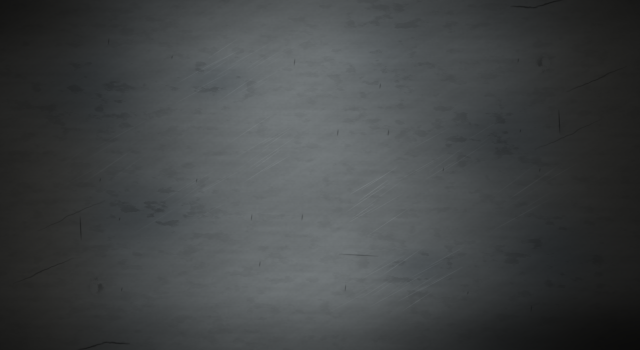
Write a Shadertoy shader that draws this texture.

```glsl
// Worn slate-grey metal plate with a soft central glow, dark edges, stains and scratches.

const float ASPECT = 1.829;

float hash(vec2 p) {
    return fract(sin(dot(p, vec2(127.1, 311.7))) * 43758.5453);
}

float valueNoise(vec2 p) {
    vec2 cell = floor(p), f = fract(p);
    f = f * f * (3.0 - 2.0 * f);
    float low = mix(hash(cell), hash(cell + vec2(1, 0)), f.x);
    float high = mix(hash(cell + vec2(0, 1)), hash(cell + vec2(1, 1)), f.x);
    return mix(low, high, f.y);
}

float fbm(vec2 p) {
    float sum = 0.0, gain = 0.5;
    for (int i = 0; i < 5; i++) {
        sum += gain * valueNoise(p);
        p = mat2(0.8, 0.6, -0.6, 0.8) * p * 2.03 + 7.1;
        gain *= 0.5;
    }
    return sum;
}

float blob(vec2 uv, vec2 center, vec2 radius) {
    vec2 d = (uv - center) / radius;
    return exp(-dot(d, d));
}

// Soft line from a to b that fades toward both ends
float stroke(vec2 p, vec2 a, vec2 b, float width, float pixel) {
    vec2 ab = b - a;
    float t = clamp(dot(p - a, ab) / dot(ab, ab), 0.0, 1.0);
    float d = length(p - a - ab * t);
    float w = max(width, 0.6 * pixel);
    return (width / w) * exp(-d * d / (w * w)) * (0.3 + 2.8 * t * (1.0 - t));
}

// Half-turn symmetry: the left half reuses the right half, rotated
vec2 foldHalfTurn(vec2 uv) {
    return uv.x < 0.5 ? 1.0 - uv : uv;
}

float glow(vec2 uv) {
    float across = (uv.x - 0.475) / 0.36;
    float tone = 0.075 + 0.355 * exp(-across * across);
    tone += 0.025 * blob(uv, vec2(0.47, 0.73), vec2(0.13, 0.2));
    tone += 0.02 * blob(uv, vec2(0.51, 0.2), vec2(0.12, 0.14));
    tone *= mix(0.68, 1.0, smoothstep(-0.03, 0.2, uv.y));
    tone *= mix(0.76, 1.0, smoothstep(1.03, 0.82, uv.y));
    tone *= 1.0 - 0.5 * blob(uv, vec2(0.96, 0.0), vec2(0.3, 0.16));
    return tone * (1.0 - 0.3 * blob(uv, vec2(0.0, 1.0), vec2(0.2, 0.2)));
}

float stains(vec2 uv) {
    vec2 q = foldHalfTurn(uv);
    float s = 0.8 * blob(q, vec2(0.87, 0.26), vec2(0.09, 0.12));
    s += 0.75 * blob(q, vec2(0.77, 0.61), vec2(0.08, 0.09));
    s += 0.6 * blob(q, vec2(0.665, 0.23), vec2(0.06, 0.06));
    s += 0.5 * blob(uv, vec2(0.62, 0.84), vec2(0.08, 0.16));
    return s;
}

// Clusters of pale diagonal scratches
float scratches(vec2 uv, float pixel) {
    vec3 clusters[5] = vec3[5](vec3(0.68, 0.2, 1.0), vec3(0.60, 0.43, 0.8),
        vec3(0.71, 0.58, 0.6), vec3(0.84, 0.44, 0.65), vec3(0.585, 0.19, 0.5));
    vec2 q = foldHalfTurn(uv), p = q * vec2(ASPECT, 1.0);
    float side = uv.x < 0.5 ? 0.65 : 1.0, sum = 0.0;
    for (int c = 0; c < 5; c++) {
        for (int i = 0; i < 9; i++) {
            vec2 seed = vec2(float(c) + 1.3, float(i) + 2.7);
            vec2 spread = vec2(hash(seed), hash(seed + 19.0)) - 0.5;
            vec2 mid = clusters[c].xy * vec2(ASPECT, 1.0) + spread * vec2(0.18, 0.13);
            float angle = 0.56 + 0.16 * (hash(seed + 5.0) - 0.5);
            vec2 reach = vec2(cos(angle), sin(angle)) * (0.025 + 0.065 * hash(seed + 31.0));
            float strength = clusters[c].z * (0.3 + 0.7 * hash(seed + 47.0));
            sum += strength * stroke(p, mid - reach, mid + reach, 0.0017, pixel);
        }
    }
    return sum * side;
}

// Dark cracks, pits and short upright nicks
float cracks(vec2 uv, float pixel) {
    vec2 q = foldHalfTurn(uv), p = q * vec2(ASPECT, 1.0);
    vec2 bent = p + 0.012 * vec2(0.0, fbm(p * 22.0) - 0.5);
    float sum = stroke(bent, vec2(1.46, 0.985), vec2(1.535, 0.978), 0.0025, pixel);
    sum += stroke(bent, vec2(1.525, 0.978), vec2(1.61, 1.005), 0.0025, pixel);
    sum += 0.8 * stroke(p, vec2(1.6, 0.62), vec2(1.597, 0.685), 0.002, pixel);
    sum += 0.6 * stroke(bent, vec2(1.62, 0.74), vec2(1.79, 0.81), 0.002, pixel);
    sum += 0.4 * stroke(bent, vec2(1.53, 0.57), vec2(1.72, 0.66), 0.002, pixel);
    sum += 0.6 * blob(p, vec2(1.55, 0.815), vec2(0.022, 0.025)) * smoothstep(0.4, 0.65, fbm(p * 50.0));
    for (int i = 0; i < 10; i++) {
        float k = float(i);
        vec2 at = vec2(0.93 + 0.8 * hash(vec2(k, 3.0)), 0.1 + 0.8 * hash(vec2(k, 8.0)));
        vec2 tip = at + vec2(0.002, 0.008 + 0.01 * hash(vec2(k, 5.0)));
        sum += 0.55 * stroke(p, at, tip, 0.002, pixel);
    }
    vec2 whole = uv * vec2(ASPECT, 1.0);
    return sum + 0.5 * stroke(whole, vec2(0.97, 0.274), vec2(1.08, 0.268), 0.002, pixel);
}

void mainImage(out vec4 fragColor, in vec2 fragCoord) {
    vec2 uv = fragCoord / iResolution.xy;
    vec2 p = uv * vec2(ASPECT, 1.0);
    float pixel = 1.0 / iResolution.y;

    // Broad light and cloudy stains
    float cloud = fbm(p * vec2(5.0, 7.0) + 3.0);
    float stain = stains(uv) * (0.5 + cloud);
    float tone = glow(uv) * (1.0 - 0.15 * stain + 0.12 * (cloud - 0.48));

    // Brushed horizontal fibres, diagonal wear and fine grain
    vec2 slanted = mat2(0.86, -0.5, 0.5, 0.86) * p;
    float fibre = fbm(p * vec2(9.0, 75.0)) - 0.48;
    float wear = fbm(slanted * vec2(8.0, 70.0) + 11.0) - 0.48;
    float grain = valueNoise(p * 170.0) - 0.5;
    tone *= 1.0 + 0.085 * fibre + 0.06 * wear + 0.025 * grain;
    float flecks = smoothstep(0.54, 0.72, fbm(p * vec2(28.0, 55.0)));
    tone *= 1.0 - flecks * (0.04 + 0.12 * min(stain, 1.0));

    // Surface damage
    tone *= 1.0 + 0.13 * scratches(uv, pixel);
    tone *= 1.0 - 0.4 * min(cracks(uv, pixel), 1.0);

    // Cool slate in the middle and stains, warmer near the sides
    float side = smoothstep(0.28, 0.46, abs(uv.x - 0.5));
    float warm = clamp(side - 0.7 * stain, 0.0, 1.0);
    vec3 tint = mix(vec3(0.955, 1.0, 1.015), vec3(1.0, 1.0, 0.965), warm);
    tint += vec3(-0.025, 0.0, 0.025) * min(stain, 1.0);
    fragColor = vec4(clamp(tone * tint, 0.0, 1.0), 1.0);
}
```
